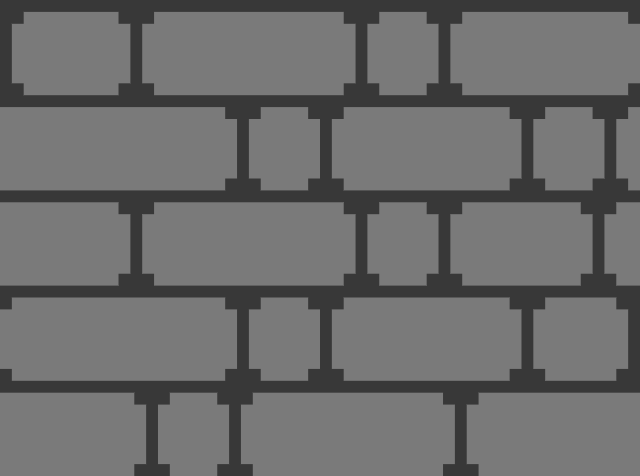
This texture is drawn by a Shadertoy shader. Its source:

```glsl
const vec2 GRID = vec2(54.0, 40.0);   // canvas size in mortar widths
const float COURSE_HEIGHT = 8.0;
const vec3 STONE = vec3(0.48);
const vec3 MORTAR = vec3(0.22);

// Coverage of the region where dist is negative
float coverage(float dist, float pixel) {
    return clamp(0.5 - dist / pixel, 0.0, 1.0);
}

// Left edges of the upright joints in a course, counted from the top
vec4 courseJoints(int course) {
    if (course == 4) return vec4(12.33, 19.33, 38.38, 38.38);
    if (course == 1) return vec4(20.0, 27.0, 44.0, 51.0);
    if (course == 2) return vec4(11.0, 30.0, 37.0, 50.0);
    if (course == 3) return vec4(20.0, 27.0, 44.0, 53.0);
    return vec4(0.0, 11.0, 30.0, 37.0);
}

// Horizontal distance to the nearest joint centre, wrapping at the sides
float jointDistance(float x, vec4 joints, float period) {
    vec4 offset = x - joints - 0.5;
    vec4 d = abs(mod(offset + 0.5 * period, period) - 0.5 * period);
    return min(min(d.x, d.y), min(d.z, d.w));
}

// Mortar amount: bed line, upright joint and its square feet
float mortarMask(float across, float fromMiddle, float pixelX, float pixelY) {
    float bed = coverage(3.5 - fromMiddle, pixelY);
    float upright = coverage(across - 0.5, pixelX);
    float feet = coverage(across - 1.5, pixelX)
               * coverage(2.5 - fromMiddle, pixelY);
    return max(bed, max(upright, feet));
}

void mainImage(out vec4 fragColor, in vec2 fragCoord) {
    vec2 p = fragCoord / iResolution.xy * GRID;
    vec2 pixel = GRID / iResolution.xy;

    // Courses run downward, divided at the centre of each bed line
    float depth = GRID.y - p.y - 0.5;
    int course = int(floor(depth / COURSE_HEIGHT));
    float fromMiddle = abs(mod(depth, COURSE_HEIGHT) - 0.5 * COURSE_HEIGHT);

    float across = jointDistance(p.x, courseJoints(course), GRID.x);
    float mortar = mortarMask(across, fromMiddle, pixel.x, pixel.y);
    fragColor = vec4(mix(STONE, MORTAR, mortar), 1.0);
}
```
